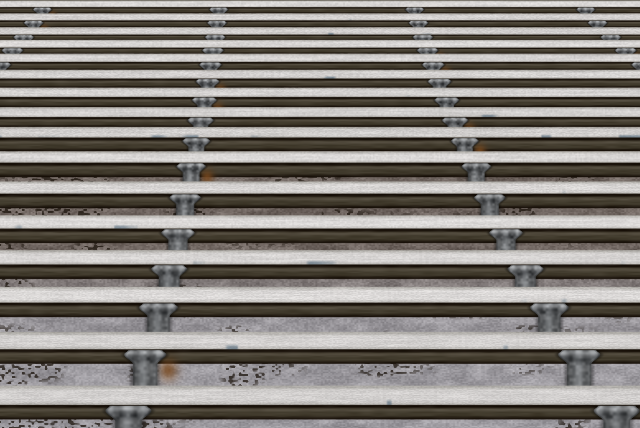
Reproduce this pattern procedurally as a WebGL 1 fragment shader.

```glsl
precision highp float;
// Sixteen rows of weathered metal bench planks receding in perspective.
// Rows are painted from far to near: pale face, dark underside, concrete
// strip, and four fanning columns of grey cast brackets.

uniform vec2 u_resolution;

// Lengths are in canvas heights; y runs downward from the top edge.
const int ROWS = 16;
const float DEPTH_OFFSET = 11.82;  // rows between the eye and the nearest row
const float DEPTH_SCALE = 19.03;
const float HORIZON = -0.709;
const float FACE_HEIGHT = 0.045;
const float UNDER_HEIGHT = 0.034;
const float BRACKET_WIDTH = 0.107;
const float MIN_BLUR = 0.0012;
const vec4 COLUMN_VANISH = vec4(0.361, 0.562, 0.855, 1.020);
const vec4 COLUMN_SLOPE = vec4(-1.348, -0.262, 0.586, 1.795);

const vec3 FACE = vec3(0.84, 0.83, 0.825);
const vec3 FACE_EDGE = vec3(0.68, 0.67, 0.65);
const vec3 DARK = vec3(0.10, 0.07, 0.04);
const vec3 OLIVE = vec3(0.25, 0.225, 0.17);
const vec3 LIP = vec3(0.38, 0.35, 0.30);
const vec3 GROUND_FAR = vec3(0.44, 0.40, 0.38);
const vec3 GROUND_NEAR = vec3(0.61, 0.60, 0.62);
const vec3 METAL = vec3(0.49, 0.50, 0.51);
const vec3 RUST = vec3(0.48, 0.29, 0.12);
const vec3 BLUE_SCUFF = vec3(0.28, 0.38, 0.46);

float hash(vec2 p) {
  return fract(sin(dot(p, vec2(127.1, 311.7))) * 43758.5453);
}

float noise(vec2 p) {
  vec2 i = floor(p), f = fract(p);
  f = f * f * (3.0 - 2.0 * f);
  return mix(mix(hash(i), hash(i + vec2(1.0, 0.0)), f.x),
             mix(hash(i + vec2(0.0, 1.0)), hash(i + 1.0), f.x), f.y);
}

float bump(float x, float center, float width) {
  float t = (x - center) / width;
  return exp(-t * t);
}

// Top of a row: perspective spacing with slight unevenness.
float rowTop(float k) {
  float uneven = 0.011 * bump(k, 3.5, 1.2) - 0.007 * bump(k, 6.5, 1.0)
               + 0.006 * bump(k, 13.0, 1.3);
  return HORIZON + DEPTH_SCALE / (k + DEPTH_OFFSET) + uneven;
}

vec3 plankFace(vec2 p, float t, float k) {
  vec3 c = mix(FACE_EDGE, FACE, smoothstep(0.0, 0.3, t));
  c = mix(c, FACE_EDGE, 0.65 * smoothstep(0.76, 1.0, t));
  float streak = noise(vec2(p.x * 14.0, p.y * 330.0 + k));
  float grain = noise(p * vec2(260.0, 420.0));
  c += 0.07 * (streak - 0.5) + 0.08 * (grain - 0.5);
  c += 0.04 * (hash(vec2(k, 2.0)) - 0.5);
  float scuff = smoothstep(0.88, 0.96, noise(vec2(p.x * 22.0, k * 7.3)));
  return mix(c, BLUE_SCUFF, 0.55 * scuff * smoothstep(0.65, 0.9, t));
}

vec3 underside(vec2 p, float q) {
  float lit = smoothstep(0.12, 0.32, q) * (1.0 - smoothstep(0.68, 0.98, q));
  vec3 c = mix(DARK, OLIVE, lit);
  c = mix(c, LIP, 0.55 * bump(q, 0.36, 0.12));
  return c + 0.05 * (noise(p * vec2(35.0, 300.0)) - 0.5);
}

vec3 ground(vec2 p, float s) {
  vec3 c = mix(GROUND_FAR, GROUND_NEAR, smoothstep(0.74, 0.87, s));
  c += 0.13 * (noise(p * vec2(25.0, 60.0)) - 0.5);
  c += 0.12 * (noise(p * vec2(230.0, 300.0)) - 0.5);
  // Dark litter gathers toward the left.
  float patches = noise(p * vec2(9.0, 22.0) + 4.0) + 0.3 * exp(-5.0 * p.x);
  float litter = smoothstep(0.55, 0.75, noise(p * vec2(130.0, 210.0)));
  return mix(c, DARK, 0.75 * litter * smoothstep(0.6, 0.9, patches));
}

// Flanged cap over a narrower ribbed stem; b is in bracket widths.
vec3 addBracket(vec3 c, vec2 b, float blur, float seed) {
  float halfWidth = mix(0.5, 0.29, smoothstep(0.13, 0.36, b.y));
  halfWidth -= 0.09 * (1.0 - smoothstep(0.02, 0.12, b.y));
  float side = abs(b.x) - halfWidth;
  float below = smoothstep(0.02 - blur, 0.02 + blur, b.y);
  float foot = bump(b.x, 0.55, 0.22) * bump(b.y, 0.5, 0.25);
  c = mix(c, RUST, 0.8 * foot * step(0.72, seed) * below);
  c *= 1.0 - 0.35 * below * (1.0 - smoothstep(0.0, 0.12, side));
  vec3 metal = METAL * (0.86 + 0.16 * cos(b.x * 17.0 + seed));
  metal += 0.14 * bump(b.y, 0.08, 0.06) - 0.13 * bump(b.y, 0.24, 0.09);
  metal += 0.15 * (noise(b * 13.0 + seed * 40.0) - 0.5);
  metal *= 1.0 - 0.35 * smoothstep(-0.08, 0.0, side);
  return mix(c, metal, below * (1.0 - smoothstep(-blur, blur, side)));
}

vec3 rowColor(vec2 p, float d, float k, float blur) {
  float s = DEPTH_OFFSET / (DEPTH_OFFSET + k);
  float face = FACE_HEIGHT * pow(s, 1.3);
  float gap = rowTop(k - 1.0) - rowTop(k) - face;
  float band = min(UNDER_HEIGHT, gap);
  float drop = d - face;
  vec3 c = mix(underside(p, drop / band), ground(p, s),
               smoothstep(band - blur, band + blur, drop));
  float width = BRACKET_WIDTH * pow(s, 1.1);
  vec4 columns = COLUMN_VANISH + COLUMN_SLOPE * s * s;
  for (int j = 0; j < 4; j++) {
    vec2 b = vec2(p.x - columns[j], drop) / width;
    c = addBracket(c, b, blur / width, hash(vec2(k, float(j) + 5.0)));
  }
  return mix(plankFace(p, d / face, k), c, smoothstep(-blur, blur, drop));
}

void main() {
  vec2 p = gl_FragCoord.xy / u_resolution.y;
  p.y = 1.0 - p.y;
  float blur = max(MIN_BLUR, 0.75 / u_resolution.y);
  vec3 color = OLIVE;
  for (int i = 0; i < ROWS; i++) {
    float k = float(ROWS - 1 - i);
    float d = p.y - rowTop(k);
    if (d > -blur) {
      color = mix(color, rowColor(p, d, k, blur), smoothstep(-blur, blur, d));
    }
  }
  gl_FragColor = vec4(clamp(color, 0.0, 1.0), 1.0);
}
```
